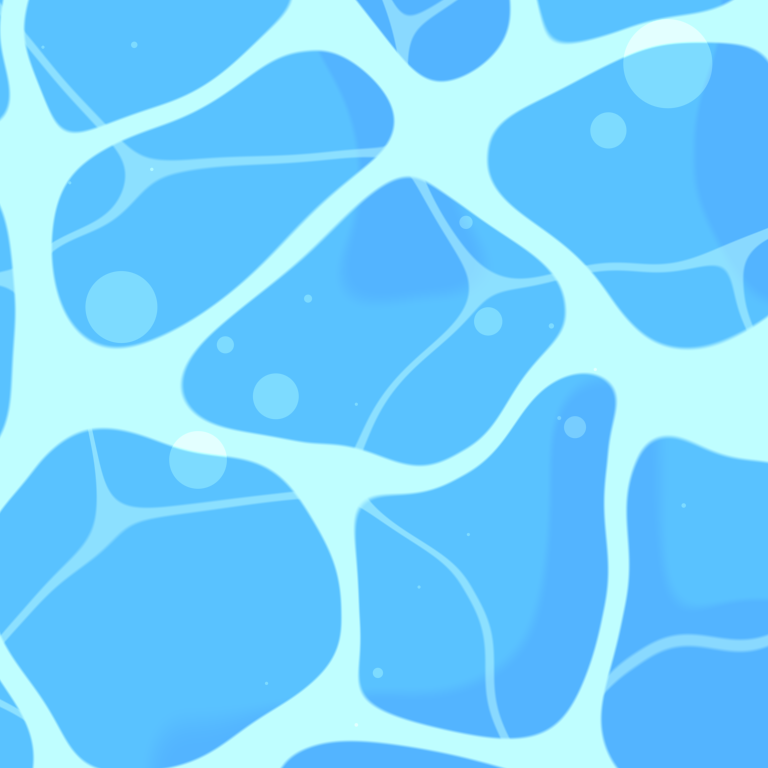
Reproduce this texture procedurally as a three.js fragment shader.

```glsl
// Stylised pool water: a bright caustic web over a fainter, thinner one.
// Both webs are warped Voronoi borders with rounded joints; noise shapes the
// deep patches below, and translucent bubbles of many sizes lie on top.
varying vec2 vUv;

vec2 hash2(vec2 p) {
  vec3 q = fract(vec3(p.xyx) * vec3(0.1031, 0.1030, 0.0973));
  q += dot(q, q.yzx + 33.33);
  return fract((q.xx + q.yz) * q.zy);
}

// Smooth value noise, two channels, 0 to 1
vec2 noise2(vec2 p) {
  vec2 i = floor(p);
  vec2 f = fract(p);
  f = f * f * f * (f * (f * 6.0 - 15.0) + 10.0);
  vec2 low = mix(hash2(i), hash2(i + vec2(1.0, 0.0)), f.x);
  vec2 high = mix(hash2(i + vec2(0.0, 1.0)), hash2(i + 1.0), f.x);
  return mix(low, high, f.y);
}

// Bends straight borders into flowing curves
vec2 warp(vec2 p, float amount) {
  return p + amount * (noise2(p * 5.0 + 20.0) - 0.5);
}

// Vector from p to the feature point of a grid cell, in canvas units
vec2 toSeed(vec2 p, vec2 cell, vec2 grid) {
  return (cell + 0.1 + 0.8 * hash2(cell)) / grid - p;
}

// Distance to the Voronoi borders; lower sharpness fills the joints more
float webDistance(vec2 p, vec2 grid, vec2 shift, float sharpness) {
  vec2 home = floor(p * grid) + shift;
  p += shift / grid;
  vec2 nearest = vec2(9.0);
  for (int y = -2; y <= 2; y++) {
    for (int x = -2; x <= 2; x++) {
      vec2 r = toSeed(p, home + vec2(float(x), float(y)), grid);
      if (dot(r, r) < dot(nearest, nearest)) nearest = r;
    }
  }
  float sum = 0.0;
  for (int y = -2; y <= 2; y++) {
    for (int x = -2; x <= 2; x++) {
      vec2 r = toSeed(p, home + vec2(float(x), float(y)), grid);
      vec2 across = r - nearest;
      if (dot(across, across) > 0.00001) {
        float border = dot(0.5 * (r + nearest), normalize(across));
        sum += exp(-sharpness * border);
      }
    }
  }
  return -log(max(sum, 1e-20)) / sharpness;
}

// Coverage of all bubbles: many specks, few large discs
float bubbles(vec2 p) {
  float cover = 0.0;
  for (int i = 0; i < 24; i++) {
    float n = float(i);
    vec2 centre = 0.05 + 0.9 * hash2(vec2(n * 3.0 + 5.0, n + 41.0));
    float radius = 0.002 + 0.056 * pow(n / 23.0, 5.0);
    float d = length(p - centre) - radius;
    cover = max(cover, 1.0 - smoothstep(-0.001, 0.001, d));
  }
  return cover;
}

void main() {
  vec3 shallow = vec3(0.35, 0.76, 1.0);
  vec3 deep = vec3(0.325, 0.705, 1.0);
  vec3 foam = vec3(0.75, 0.995, 1.0);

  // Water body with soft-edged deep patches
  float depth = noise2(warp(vUv, 0.08) * vec2(3.8, 2.8) + 7.0).x;
  vec3 color = mix(shallow, deep, smoothstep(0.49, 0.535, depth));

  // Faint web underneath
  float faint = webDistance(warp(vUv + 0.37, 0.12), vec2(2.0, 1.9), vec2(31.0, 12.0), 60.0);
  color = mix(color, foam, 0.5 * (1.0 - smoothstep(0.003, 0.007, faint)));

  // Bright web above
  float bright = webDistance(warp(vUv, 0.11), vec2(2.9, 2.4), vec2(11.0, 17.0), 28.0);
  color = mix(color, foam, 1.0 - smoothstep(0.0095, 0.0145, bright));

  // Bubbles lighten whatever lies below
  color += vec3(0.14, 0.1, 0.0) * bubbles(vUv);
  gl_FragColor = vec4(min(color, 1.0), 1.0);
}
```
